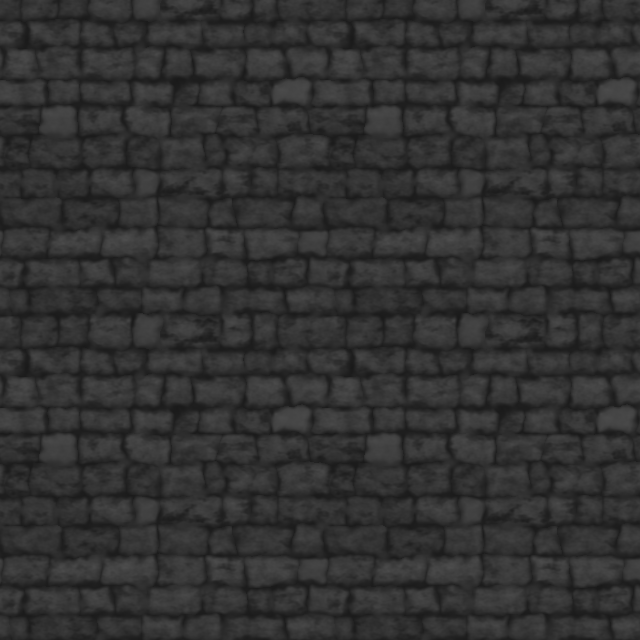
Give the GLSL for this texture, as a WebGL 1 fragment shader.

```glsl
precision highp float;
// Dark, softly blurred wall of irregular stones in uneven courses, tiled about twice each way.
// Hashed joints bound each stone; a rounded-box distance cuts the mortar, and
// periodic gradient noise bends the edges, closes some joints and mottles the faces.

uniform vec2 u_resolution;

const vec2 TILE_SIZE = vec2(0.508, 0.512);   // one repeat, in canvas units
const vec2 TILE_ORIGIN = vec2(0.0, 0.971);
const float COURSES = 11.0;                  // rows of stones in a repeat
const float MIN_STONES = 7.0;                // stones per course: this or one more
const float JOINT_JITTER = 0.74;             // in stone widths
const float COURSE_JITTER = 0.18;            // in course heights
// Lengths below are in tile units
const vec2 MORTAR_MIN = vec2(0.0015, 0.0035); // half widths of upright and level joints
const vec2 MORTAR_MAX = vec2(0.0070, 0.0080);
const float CORNER = 0.014;
const float SOFTNESS = 0.0095;
const float WARP = 0.016;
const float CHIP = 0.010;
const float BEVEL = 0.024;
// Grey levels
const float STONE = 0.238;
const float MORTAR = 0.112;
const float MORTAR_VARIATION = 0.075;
const float COURSE_VARIATION = 0.045;
const float STONE_VARIATION = 0.038;
const float PALE_BOOST = 0.026;
const float GRAIN = 0.050;
const float STAIN = 0.105;

float hash(vec2 p) {
  vec3 a = fract(vec3(p.xyx) * 0.1031);
  a += dot(a, a.yzx + 33.33);
  return fract((a.x + a.y) * a.z);
}

// Gradient at a lattice point, wrapped to the period, dotted with the offset
float lattice(vec2 cell, vec2 offset, vec2 period) {
  float angle = 6.2832 * hash(mod(cell, period) + period * 1.7);
  return dot(vec2(cos(angle), sin(angle)), offset);
}

float noise(vec2 tilePos, vec2 period) {
  vec2 p = tilePos * period;
  vec2 i = floor(p);
  vec2 f = p - i;
  vec2 w = f * f * f * (f * (f * 6.0 - 15.0) + 10.0);
  vec2 e = vec2(1.0, 0.0);
  float low = mix(lattice(i, f, period), lattice(i + e.xy, f - e.xy, period), w.x);
  float high = mix(lattice(i + e.yx, f - e.yx, period), lattice(i + e.xx, f - e.xx, period), w.x);
  return mix(low, high, w.y);
}

float fbm(vec2 tilePos, vec2 period) {
  float sum = 0.0;
  float gain = 1.0;
  for (int octave = 0; octave < 3; octave++) {
    sum += gain * noise(tilePos, period);
    period *= 2.0;
    gain *= 0.58;
  }
  return sum;
}

// Position of joint k among count cells, jittered and wrapping
float joint(float k, float count, float seed, float jitter) {
  return k + jitter * (hash(vec2(mod(k, count), seed)) - 0.5);
}

// Index of the jittered cell that holds x
float findCell(float x, float count, float seed, float jitter) {
  float k = floor(x);
  if (x < joint(k, count, seed, jitter)) return k - 1.0;
  if (x >= joint(k + 1.0, count, seed, jitter)) return k + 1.0;
  return k;
}

float roundedBox(vec2 p, vec2 halfSize, float radius) {
  vec2 q = abs(p) - halfSize + radius;
  return length(max(q, 0.0)) + min(max(q.x, q.y), 0.0) - radius;
}

void main() {
  vec2 uv = gl_FragCoord.xy / u_resolution;
  vec2 tile = fract((uv - TILE_ORIGIN) / TILE_SIZE);

  // Uneven outlines: slow sag plus small chips
  vec2 bend = vec2(noise(tile, vec2(13.0)), noise(tile, vec2(7.0, 11.0)));
  bend += 0.45 * vec2(noise(tile, vec2(31.0)), noise(tile, vec2(37.0)));
  vec2 p = tile + WARP * bend;

  // Find the course (two reuse the stones of another), then the stone within it
  float row = findCell(p.y * COURSES, COURSES, 71.0, COURSE_JITTER);
  float seed = mod(row, COURSES);
  if (seed == 5.0) seed = 0.0;
  if (seed == 2.0) seed = 10.0;
  float count = MIN_STONES + step(0.5, hash(vec2(seed, 17.0)));
  float shift = hash(vec2(seed, 29.0));
  float column = findCell(p.x * count + shift, count, seed, JOINT_JITTER);
  vec2 id = vec2(mod(column, count), seed + 40.0);

  vec2 low = vec2((joint(column, count, seed, JOINT_JITTER) - shift) / count,
                  joint(row, COURSES, 71.0, COURSE_JITTER) / COURSES);
  vec2 high = vec2((joint(column + 1.0, count, seed, JOINT_JITTER) - shift) / count,
                   joint(row + 1.0, COURSES, 71.0, COURSE_JITTER) / COURSES);

  // Distance to the stone's edge, negative inside
  vec2 inset = mix(MORTAR_MIN, MORTAR_MAX, vec2(hash(id + 13.0), hash(id + 31.0)));
  vec2 local = p - 0.5 * (low + high);
  vec2 halfSize = 0.5 * (high - low);
  float d = roundedBox(local, halfSize - inset, CORNER);
  d += CHIP * (noise(tile, vec2(19.0, 23.0)) + 0.5 * noise(tile, vec2(43.0)));

  // Face tone, grain and dark stains, heavier in some courses
  float pale = step(0.955, hash(id + 57.0));
  float face = STONE + PALE_BOOST * pale;
  face += COURSE_VARIATION * (hash(vec2(seed, 83.0)) - 0.5);
  face += STONE_VARIATION * (hash(id + 91.0) - 0.5);
  face += GRAIN * (1.0 - 0.5 * pale) * fbm(tile, vec2(22.0, 30.0));
  float blotch = smoothstep(-0.1, 0.6, fbm(tile, vec2(15.0, 24.0)));
  float wear = mix(hash(id + 23.0), hash(vec2(seed, 47.0)), 0.5);
  face -= STAIN * blotch * wear * (1.0 - pale);
  face *= mix(0.86, 1.0, smoothstep(0.0, BEVEL, -d));
  face *= 1.0 + 0.06 * local.y / halfSize.y;

  // Blend stones into mortar that is filled in places
  float fill = smoothstep(0.0, 0.5, noise(tile, vec2(15.0, 21.0)));
  float mortar = MORTAR + MORTAR_VARIATION * fill + 0.02 * noise(tile, vec2(29.0));
  float soft = max(SOFTNESS, 1.0 / (u_resolution.y * TILE_SIZE.y));
  float grey = mix(mortar, face, smoothstep(-soft, soft, -d));
  gl_FragColor = vec4(vec3(grey), 1.0);
}
```
